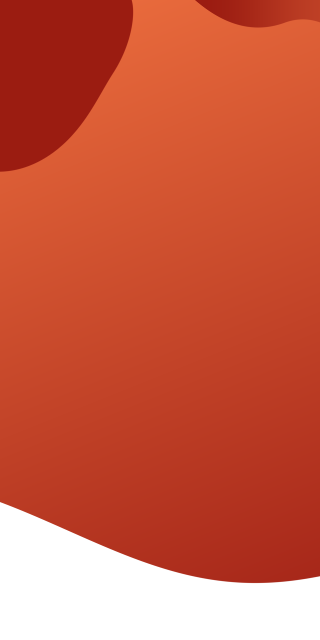
Reproduce this background procedurally as a Shadertoy shader.

```glsl
// A warm diagonal gradient above a white wave, with two dark red blobs at the top.
// Each edge is a signed height or radius function, smoothed over one pixel;
// coordinates run down from the top left, in units of the canvas width.

#define CANVAS_HEIGHT 2.0
#define GRADIENT_TILT 0.4
#define GRADIENT_START 0.17
#define GRADIENT_END 2.2
#define WAVE_LEVEL 1.676
#define WAVE_HEIGHT 0.144
#define WAVE_FREQUENCY 2.96

const vec3 ORANGE = vec3(0.910, 0.415, 0.235);
const vec3 BRICK = vec3(0.655, 0.155, 0.100);
const vec3 DARK_RED = vec3(0.608, 0.108, 0.066);
const vec3 RUST = vec3(0.750, 0.255, 0.150);
const vec3 WHITE = vec3(1.0);

// Coverage of a shape whose signed distance is negative inside
float coverage(float dist) {
    float pixel = 1.0 / iResolution.x;
    return 1.0 - smoothstep(-0.7 * pixel, 0.7 * pixel, dist);
}

// Corner blob: its radius grows from the side towards the bottom
float cornerBlob(vec2 p) {
    float angle = atan(p.y, p.x);
    float radius = 0.421 + 0.1155 * smoothstep(0.572, 1.583, angle);
    radius -= 0.0095 * exp(-12.0 * angle);
    return length(p) - radius;
}

// Hanging blob: a parabola that lifts again near the right side
float hangingBlob(vec2 p) {
    float bowl = p.x - 0.807;
    float lift = max(p.x - 0.89, 0.0);
    return p.y - (0.086 - 2.2 * bowl * bowl + 5.45 * lift * lift);
}

// Lower wave: a sine with a slight cubic stretch at both ends
float waveEdge(float x) {
    float c = x - 0.5;
    return WAVE_LEVEL + WAVE_HEIGHT * sin(WAVE_FREQUENCY * (x - 0.25))
        + 0.08 * c * c * c;
}

void mainImage(out vec4 fragColor, in vec2 fragCoord) {
    vec2 uv = fragCoord / iResolution.xy;
    vec2 p = vec2(uv.x, (1.0 - uv.y) * CANVAS_HEIGHT);

    // Diagonal background gradient
    float slant = p.y + GRADIENT_TILT * p.x;
    float t = (slant - GRADIENT_START) / (GRADIENT_END - GRADIENT_START);
    vec3 color = mix(ORANGE, BRICK, clamp(t, 0.0, 1.0));

    // Blobs at the top
    vec3 blobColor = mix(DARK_RED, RUST, smoothstep(0.62, 1.05, p.x));
    color = mix(color, blobColor, coverage(hangingBlob(p)));
    color = mix(color, DARK_RED, coverage(cornerBlob(p)));

    // White area under the wave
    color = mix(color, WHITE, coverage(waveEdge(p.x) - p.y));

    fragColor = vec4(color, 1.0);
}
```
